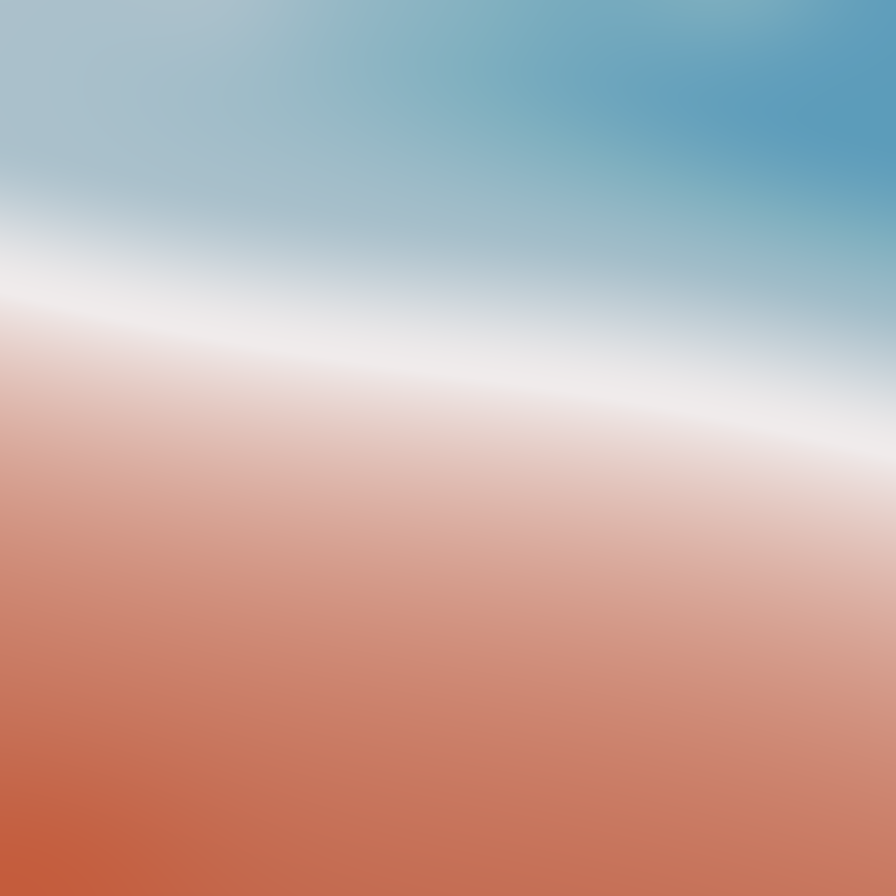
A Shadertoy shader for this background:

```glsl
// Soft abstract gradient: blue sky haze above a pale sloping ridge of light over warm terracotta.

const vec3 RIDGE_WHITE = vec3(0.940, 0.922, 0.922);
const vec3 PALE_BLUE   = vec3(0.670, 0.755, 0.797);
const vec3 TEAL        = vec3(0.500, 0.688, 0.750);
const vec3 DEEP_BLUE   = vec3(0.360, 0.610, 0.730);
const vec3 TERRACOTTA  = vec3(0.740, 0.340, 0.220);
const vec3 EMBER       = vec3(0.770, 0.350, 0.220);

// Height of the bright ridge at a horizontal position
float ridgeHeight(float x) {
    return 0.675 - 0.185 * x - 0.008 * sin(6.2832 * x);
}

// Elliptical soft spot, 1 at its center
float softSpot(vec2 p, vec2 center, vec2 radius) {
    vec2 q = (p - center) / radius;
    return exp(-dot(q, q));
}

// Three-stop blend with teal just past the middle
vec3 blueRamp(float t) {
    const float TEAL_STOP = 0.55;
    vec3 lower = mix(PALE_BLUE, TEAL, clamp(t / TEAL_STOP, 0.0, 1.0));
    return mix(lower, DEEP_BLUE, clamp((t - TEAL_STOP) / (1.0 - TEAL_STOP), 0.0, 1.0));
}

vec3 skyColor(vec2 uv, float altitude) {
    // Blue deepens to the right and away from the ridge
    float blueness = smoothstep(0.0, 0.95, uv.x);
    blueness -= 0.35 * softSpot(uv, vec2(0.82, 1.02), vec2(0.13, 0.08));
    blueness -= 0.17 * softSpot(uv, vec2(0.25, 1.02), vec2(0.12, 0.12));
    blueness -= 0.10 * softSpot(uv, vec2(0.52, 1.03), vec2(0.16, 0.09));
    blueness += 0.08 * softSpot(uv, vec2(0.20, 0.85), vec2(0.15, 0.12));
    blueness = clamp(blueness, 0.0, 1.0) * smoothstep(0.10, 0.36, altitude);

    // White haze thins with altitude
    return mix(RIDGE_WHITE, blueRamp(blueness), smoothstep(0.0, 0.17, altitude));
}

vec3 groundColor(vec2 uv, float depth) {
    // Light decays with depth, a little slower to the right
    float light = exp(-3.4 * depth * (1.0 - 0.10 * uv.x));
    vec3 color = mix(TERRACOTTA, RIDGE_WHITE, light);
    return mix(color, EMBER, 0.8 * softSpot(uv, vec2(0.0), vec2(0.22, 0.14)));
}

void mainImage(out vec4 fragColor, in vec2 fragCoord) {
    vec2 uv = fragCoord / iResolution.xy;
    float height = uv.y - ridgeHeight(uv.x);

    // Narrow crossfade keeps the crest of the ridge soft
    vec3 sky = skyColor(uv, max(height, 0.0));
    vec3 ground = groundColor(uv, max(-height, 0.0));
    vec3 color = mix(ground, sky, smoothstep(-0.012, 0.012, height));

    fragColor = vec4(color, 1.0);
}
```
